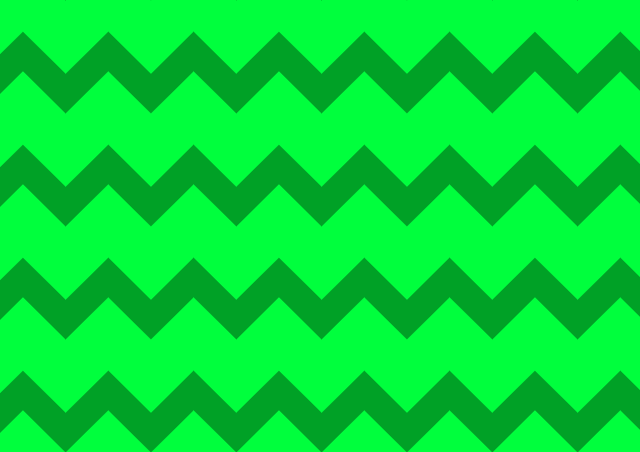
Write a WebGL 2 fragment shader that draws this pattern.

```glsl
#version 300 es
precision highp float;

uniform vec2 u_resolution;
out vec4 fragColor;

const vec3 BRIGHT_GREEN = vec3(0.0, 1.0, 0.24);
const vec3 DARK_GREEN = vec3(0.0, 0.63, 0.15);

const vec2 REPEATS = vec2(7.5, 4.0);     // zigzags across, bands down
const vec2 PEAK_OFFSET = vec2(0.269, 0.358); // first peak, band middle, in cells
const float ZIGZAG_HEIGHT = 0.373;       // valley to peak, in cells
const float BAND_WIDTH = 0.351;          // vertical thickness, in cells

// Triangle wave from -0.5 to 0.5, peaking at whole numbers
float triangleWave(float x) {
    return 2.0 * abs(fract(x) - 0.5) - 0.5;
}

// Signed vertical distance to the nearest zigzag band, negative inside
float chevronDistance(vec2 cell, float height, float width) {
    float offset = cell.y - height * triangleWave(cell.x);
    return abs(fract(offset + 0.5) - 0.5) - 0.5 * width;
}

// Edge coverage, softened over one pixel
float coverage(float dist, float pixel) {
    return clamp(0.5 - dist / pixel, 0.0, 1.0);
}

void main() {
    vec2 uv = gl_FragCoord.xy / u_resolution;
    vec2 cell = uv * REPEATS - PEAK_OFFSET;

    // Change of the distance across one pixel, along the edge normal
    vec2 cellsPerPixel = REPEATS / u_resolution;
    float pixel = length(cellsPerPixel * vec2(2.0 * ZIGZAG_HEIGHT, 1.0));

    float band = coverage(chevronDistance(cell, ZIGZAG_HEIGHT, BAND_WIDTH), pixel);
    fragColor = vec4(mix(BRIGHT_GREEN, DARK_GREEN, band), 1.0);
}
```
